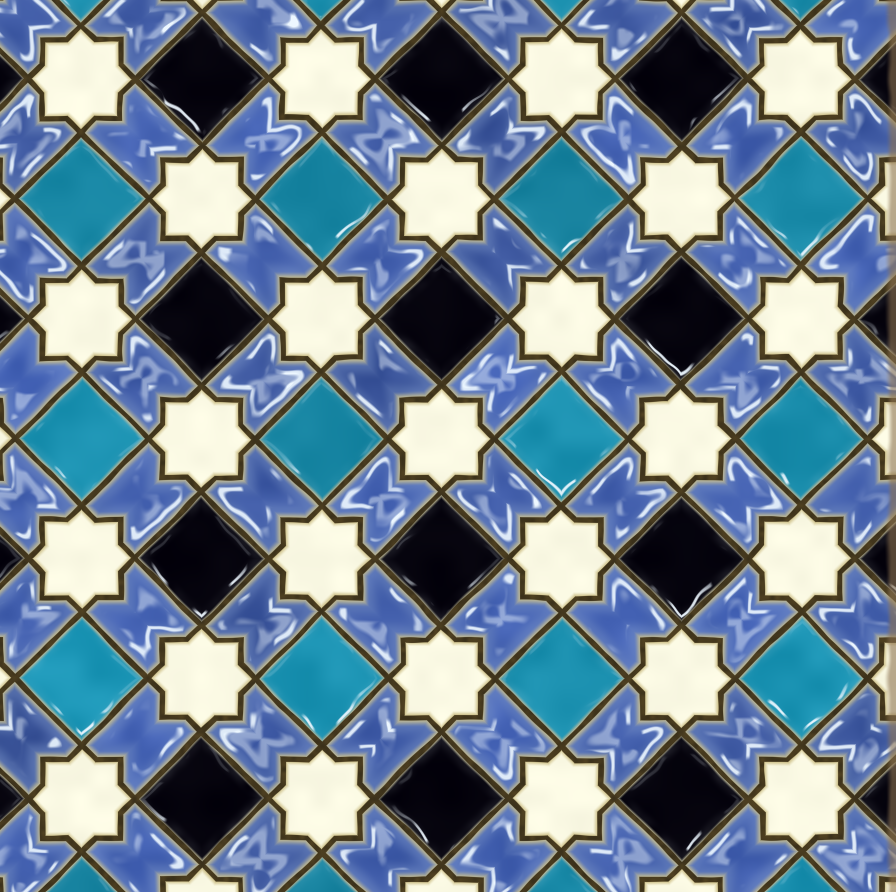
Reproduce this pattern procedurally as a Shadertoy shader.

```glsl
const float CELLS_ACROSS = 7.47;
const vec2 FIRST_STAR = vec2(0.681, 0.778);
const float DIAMOND_REACH = 0.555;
const float STAR_REACH = 0.445;
const float STAR_HALF = 0.325;
const float GROUT_HALF = 0.021;

const vec3 GROUT = vec3(0.23, 0.18, 0.08);
const vec3 RIM = vec3(0.74, 0.72, 0.58);
const vec3 IVORY = vec3(1.0, 0.995, 0.91);
const vec3 BLUE = vec3(0.25, 0.36, 0.66);
const vec3 TEAL = vec3(0.09, 0.54, 0.66);
const vec3 BLACK = vec3(0.015, 0.008, 0.045);
const vec3 SHINE = vec3(0.93, 0.97, 1.0);

float hash(vec2 p) {
    vec3 q = fract(vec3(p.xyx) * 0.1031);
    q += dot(q, q.yzx + 33.33);
    return fract((q.x + q.y) * q.z);
}

float noise(vec2 p) {
    vec2 i = floor(p), f = fract(p);
    f = f * f * (3.0 - 2.0 * f);
    return mix(mix(hash(i), hash(i + vec2(1, 0)), f.x),
               mix(hash(i + vec2(0, 1)), hash(i + vec2(1, 1)), f.x), f.y);
}

float diamondDistance(vec2 p, float reach) {
    return (abs(p.x) + abs(p.y) - reach) * 0.70711;
}

// Eight-pointed star: an upright square joined with a turned one
float starDistance(vec2 p) {
    float square = max(abs(p.x), abs(p.y)) - STAR_HALF;
    return min(square, diamondDistance(p, STAR_REACH));
}

float smoothMin(float a, float b, float k) {
    float h = max(k - abs(a - b), 0.0) / k;
    return min(a, b) - h * h * k * 0.25;
}

// Pale firing rim fading into the glaze colour
vec3 glaze(vec3 colour, float depth, float rimWidth) {
    return mix(RIM, colour, smoothstep(GROUT_HALF * 0.6, GROUT_HALF + rimWidth, depth));
}

// Broken reflection that follows a contour inside the tile
float streak(float depth, float level, float width, vec2 p, vec2 seed) {
    float wobble = 0.05 * (noise(p * 7.0 + seed) - 0.5);
    float band = 1.0 - smoothstep(width * 0.2, width, abs(depth - level - wobble));
    return band * smoothstep(0.52, 0.72, noise(p * 6.0 + seed.yx));
}

vec3 blueTile(vec2 p, float star, float diamond) {
    vec2 id = floor(p);
    vec2 local = p - id - 0.5;
    vec2 seed = 37.0 * vec2(hash(id + 11.0), hash(id + 47.0));
    float depth = smoothMin(star, diamond, 0.08);
    float cloud = noise(local * 5.0 + seed);
    vec3 colour = BLUE * (0.9 + 0.2 * hash(id + 5.0)) + 0.08 * (cloud - 0.5);
    colour = mix(colour, vec3(0.48, 0.58, 0.78), 0.45 * (1.0 - smoothstep(0.05, 0.19, depth)));
    colour = glaze(colour, min(star, diamond), 0.055);
    float shine = 0.9 * streak(depth, 0.10, 0.028, local, seed);
    shine += 0.45 * streak(depth, 0.16, 0.05, local, seed + 9.0);
    return mix(colour, SHINE, min(shine, 1.0));
}

vec3 diamondTile(vec2 local, vec2 id, float depth) {
    bool dark = mod(id.y, 2.0) < 0.5;
    vec2 seed = 29.0 * vec2(hash(id + 3.0), hash(id + 71.0));
    vec3 base = dark ? BLACK : TEAL * (0.93 + 0.14 * hash(id));
    base += (dark ? 0.025 : 0.07) * (noise(local * 4.0 + seed) - 0.4);
    vec3 colour = glaze(base, depth, dark ? 0.025 : 0.035);
    // Light gathers along the lower edges
    float lower = smoothstep(0.0, 0.3, -local.y + 0.25 * (hash(id + 8.0) - 0.5));
    float shine = streak(depth, 0.065, 0.019, local, seed) * (0.15 + 0.75 * lower);
    shine += 0.12 * (1.0 - smoothstep(0.02, 0.13, depth)) * noise(local * 9.0 + seed);
    return mix(colour, SHINE, shine);
}

vec3 starTile(vec2 p, float depth) {
    vec3 colour = IVORY - 0.035 * noise(p * 6.0);
    return mix(vec3(0.82, 0.77, 0.56), colour, smoothstep(0.015, 0.06, depth));
}

void mainImage(out vec4 fragColor, in vec2 fragCoord) {
    vec2 uv = fragCoord / iResolution.x;
    float pixel = CELLS_ACROSS / iResolution.x;
    vec2 p = uv * CELLS_ACROSS - FIRST_STAR;

    // Slight handmade waver in the seams
    p += 0.018 * (vec2(noise(p * 3.5 + 20.0), noise(p * 3.5 + 60.0)) - 0.5);

    // Stars and diamonds alternate as on a checkerboard
    vec2 nearId = round(p);
    vec2 f = p - nearId;
    vec2 axis = abs(f.x) > abs(f.y) ? vec2(f.x < 0.0 ? -1.0 : 1.0, 0.0)
                                    : vec2(0.0, f.y < 0.0 ? -1.0 : 1.0);
    bool nearStar = mod(nearId.x + nearId.y, 2.0) < 0.5;
    vec2 starId = nearStar ? nearId : nearId + axis;
    vec2 diamondId = nearStar ? nearId + axis : nearId;
    float star = starDistance(p - starId);
    float diamond = diamondDistance(p - diamondId, DIAMOND_REACH);

    vec3 colour = blueTile(p, star, diamond);
    if (diamond < 0.0) colour = diamondTile(p - diamondId, diamondId, -diamond);
    if (star < 0.0) colour = starTile(p, -star);

    // Grout of uneven thickness
    float seam = min(abs(star), abs(diamond));
    float halfWidth = GROUT_HALF * (0.8 + 0.4 * noise(p * 8.0));
    float grout = 1.0 - smoothstep(halfWidth - pixel * 0.6, halfWidth + pixel * 0.8, seam);
    colour = mix(colour, GROUT * (0.8 + 0.4 * noise(p * 25.0)), grout * 0.93);

    // Worn outer edge on the right
    float wear = smoothstep(0.990, 0.998, uv.x + 0.004 * noise(p * 6.0));
    colour = mix(colour, vec3(0.55, 0.45, 0.32), 0.6 * wear);
    fragColor = vec4(clamp(colour, 0.0, 1.0), 1.0);
}
```
